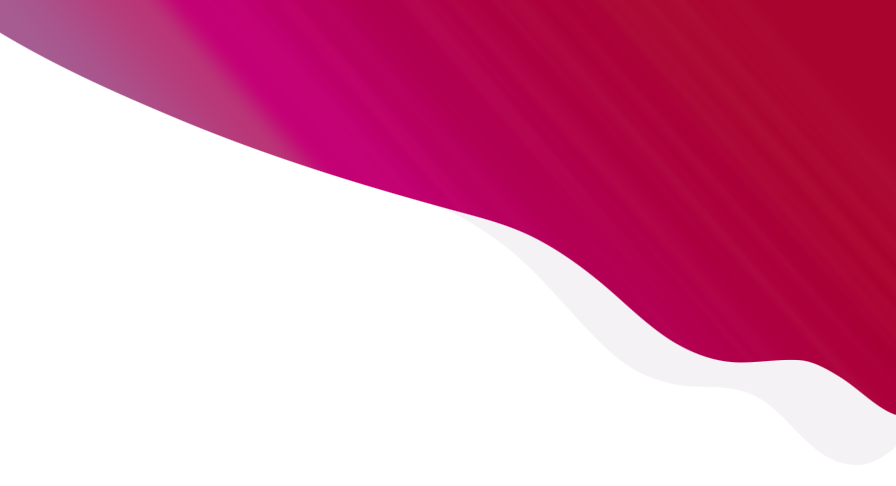
Give the GLSL for this background, as a Shadertoy shader.

```glsl
// Crimson to violet wave with diagonal streaks and a pale grey shadow wave on white.

float hash(vec2 cell) {
    return fract(sin(dot(cell, vec2(127.1, 311.7))) * 43758.55);
}

vec2 gradientAt(vec2 cell) {
    float angle = 6.2832 * hash(cell);
    return vec2(cos(angle), sin(angle));
}

float gradientNoise(vec2 p) {
    vec2 i = floor(p), f = p - i;
    vec2 w = f * f * f * (f * (f * 6.0 - 15.0) + 10.0);
    vec2 e = vec2(1.0, 0.0);
    float low = mix(dot(gradientAt(i), f), dot(gradientAt(i + e), f - e), w.x);
    float high = mix(dot(gradientAt(i + e.yx), f - e.yx), dot(gradientAt(i + 1.0), f - 1.0), w.x);
    return mix(low, high, w.y);
}

// Smooth curve through knots of (x, depth, slope)
float waveDepth(float x, vec3 knots[10]) {
    float depth = knots[0].y;
    for (int i = 0; i < 9; i++) {
        vec3 a = knots[i], b = knots[i + 1];
        if (x >= a.x) {
            float span = b.x - a.x, t = (x - a.x) / span, r = 1.0 - t;
            depth = r * r * ((1.0 + 2.0 * t) * a.y + t * span * a.z)
                  + t * t * ((3.0 - 2.0 * t) * b.y - r * span * b.z);
        }
    }
    return depth;
}

// Coverage of the region above a wave
float above(float depth, float wave) {
    float gap = wave - depth;
    return clamp(0.5 + gap / max(fwidth(gap), 1e-5), 0.0, 1.0);
}

// Diagonal colour ramp, violet at the left and crimson at the right
vec3 waveColor(vec2 p) {
    float across = dot(p, vec2(0.75, -0.66));
    float along = dot(p, vec2(0.66, 0.75));
    vec3 color = mix(vec3(0.65, 0.36, 0.57), vec3(0.73, 0.20, 0.46), smoothstep(-0.1, 1.05, across));
    color = mix(color, vec3(0.77, 0.0, 0.46), smoothstep(0.9, 1.2, across));
    color = mix(color, vec3(0.71, 0.0, 0.34), smoothstep(1.2, 2.4, across));
    color = mix(color, vec3(0.675, 0.005, 0.23), smoothstep(2.0, 3.6, across));
    color = mix(color, vec3(0.67, 0.03, 0.195), smoothstep(3.5, 4.2, across));
    color = mix(color, vec3(0.66, 0.015, 0.18), smoothstep(4.6, 5.1, across));

    // Thin streaks that fade slowly along their length
    float streak = 0.0;
    for (int i = 0; i < 3; i++) {
        float scale = exp2(float(i));
        streak += gradientNoise(vec2(across * 5.0 * scale, along * 0.18 + 9.0 * scale)) / scale;
    }
    float streakZone = smoothstep(1.1, 1.7, across) * (1.0 - smoothstep(4.5, 5.1, across));
    return clamp(color + streak * streakZone * vec3(0.018, 0.045, 0.02), 0.0, 1.0);
}

void mainImage(out vec4 fragColor, in vec2 fragCoord) {
    // Canvas spans 7.68 by 4.17 units, with depth measured from the top
    vec2 uv = fragCoord / iResolution.xy;
    vec2 p = vec2(uv.x, 1.0 - uv.y) * vec2(7.68, 4.17);

    float front = waveDepth(p.x, vec3[10](
        vec3(0.0, 0.28, 0.60), vec3(1.5, 1.01, 0.42), vec3(4.0, 1.835, 0.27),
        vec3(4.6, 2.05, 0.52), vec3(5.3, 2.555, 0.90), vec3(5.8, 2.95, 0.57),
        vec3(6.35, 3.11, 0.0), vec3(6.85, 3.09, 0.06), vec3(7.2, 3.235, 0.62),
        vec3(7.68, 3.56, 0.32)));
    float shadow = waveDepth(p.x, vec3[10](
        vec3(3.7, 1.755, 0.30), vec3(4.3, 2.09, 0.73), vec3(4.9, 2.68, 1.10),
        vec3(5.35, 3.115, 0.72), vec3(5.8, 3.30, 0.20), vec3(6.1, 3.32, 0.03),
        vec3(6.6, 3.48, 0.80), vec3(7.0, 3.86, 0.78), vec3(7.35, 3.99, 0.0),
        vec3(7.68, 3.83, -0.90)));

    // Layers from back to front
    vec3 color = vec3(1.0);
    float shadowCover = above(p.y, shadow) * step(3.7, p.x);
    color = mix(color, vec3(0.957, 0.949, 0.957), shadowCover);
    color = mix(color, waveColor(p), above(p.y, front));
    fragColor = vec4(color, 1.0);
}
```
